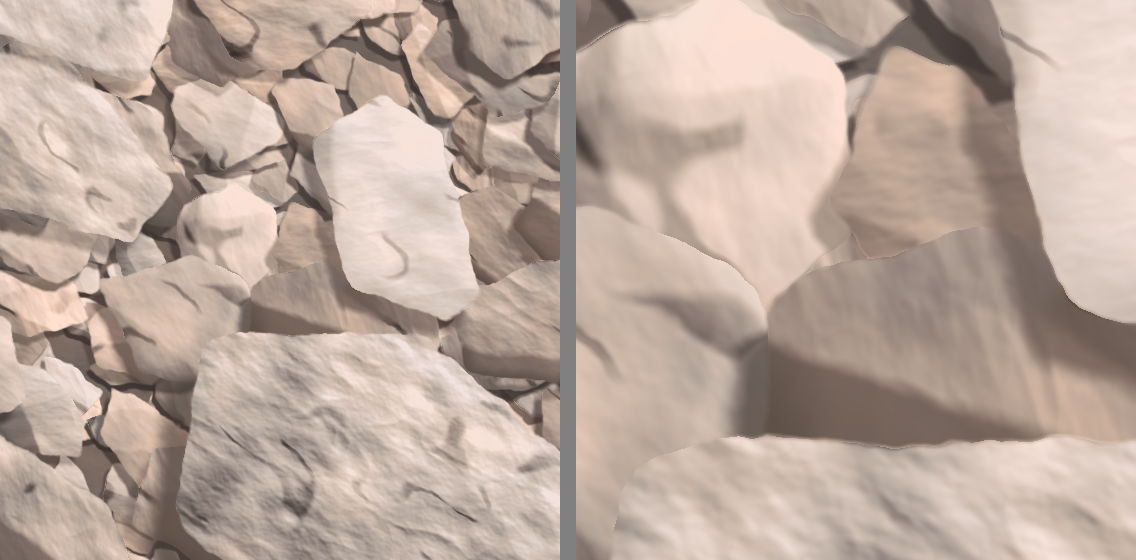
Left, the full canvas; right, a detail of the centre.
A Shadertoy shader for this texture:

```glsl
const float TAU = 6.2831853;
const int LAYERS = 3;
const float CELL_SIZE[3] = float[3](0.09, 0.165, 0.27);
const float KEEP_CHANCE[3] = float[3](1.0, 0.8, 0.6);
const vec2 LIGHT_DIR = vec2(0.6, 0.8);
const float STONE_ANGLE = -0.65;
const float ANGLE_SPREAD = 1.3;
const vec2 STONE_SQUASH = vec2(0.9, 1.35);
const float GROUND_TONE = 0.3;
const float SHADOW_REACH = 0.19;
const float SHADOW_DEPTH = 0.9;
const float EDGE_BLUR = 0.003;
const float RELIEF = 0.7;
const float RELIEF_STEP = 0.005;
const float STAIN_DEPTH = 0.55;
const float FOLD_DEPTH = 0.2;
const vec2 SLAB_CENTRE = vec2(0.80, 0.06);
const float SLAB_RADIUS = 0.46;

const vec3 GAP = vec3(0.23, 0.19, 0.19);
const vec3 SHADE = vec3(0.38, 0.33, 0.30);
const vec3 UMBER = vec3(0.56, 0.49, 0.46);
const vec3 TAUPE = vec3(0.70, 0.63, 0.58);
const vec3 SAND = vec3(0.82, 0.73, 0.67);
const vec3 BLUSH = vec3(0.91, 0.82, 0.77);
const vec3 COOL_TINT = vec3(0.97, 1.005, 1.03);
const vec3 WARM_TINT = vec3(1.03, 0.99, 0.96);

// What lies on top at a point
struct Surface { float tone; float warmth; float rough; vec2 seed; };

float hash(vec2 p) {
    vec3 h = fract(vec3(p.xyx) * 0.1031);
    h += dot(h, h.yzx + 33.33);
    return fract((h.x + h.y) * h.z);
}

float noise(vec2 p) {
    vec2 i = floor(p), f = fract(p);
    f = f * f * (3.0 - 2.0 * f);
    return mix(mix(hash(i), hash(i + vec2(1, 0)), f.x),
               mix(hash(i + vec2(0, 1)), hash(i + vec2(1, 1)), f.x), f.y);
}

float fbm(vec2 p) {
    float sum = 0.0, amp = 0.5;
    for (int i = 0; i < 4; i++) {
        sum += amp * noise(p);
        p = mat2(1.6, 1.2, -1.2, 1.6) * p + 7.3;
        amp *= 0.5;
    }
    return sum;
}

vec2 direction(float a) { return vec2(cos(a), sin(a)); }

float smoothMax(float a, float b, float k) {
    float h = max(k - abs(a - b), 0.0) / k;
    return max(a, b) + h * h * k * 0.25;
}

vec2 toAxes(vec2 v, float a) {
    vec2 u = direction(a);
    return vec2(dot(v, u), dot(v, vec2(-u.y, u.x)));
}

// Angular polygon with uneven sides
float stoneDistance(vec2 q, vec2 seed) {
    float d = -1.0;
    for (int i = 0; i < 6; i++) {
        vec2 s = seed + float(i) * vec2(3.7, 9.1);
        float a = TAU * (float(i) + 0.6 * hash(s)) / 6.0;
        d = smoothMax(d, dot(q, direction(a)) - mix(0.62, 1.0, hash(s + 41.0)), 0.08);
    }
    return d;
}

void paintStone(inout Surface surf, vec2 p, vec2 centre, float radius, vec2 seed, float rough) {
    vec2 v = (p - centre) / radius;
    if (dot(v, v) > 3.6) return;
    float angle = STONE_ANGLE + ANGLE_SPREAD * (hash(seed + 5.0) - 0.5);
    vec2 q = toAxes(v, angle) * STONE_SQUASH;

    // Cast shadow
    vec2 shadowQ = toAxes(v + LIGHT_DIR * SHADOW_REACH, angle) * STONE_SQUASH;
    float shadow = 1.0 - smoothstep(-0.05, 0.05, stoneDistance(shadowQ, seed));
    surf.tone *= 1.0 - SHADOW_DEPTH * shadow * mix(0.35, 1.0, hash(seed + 8.0));

    // Body with two planar facets and a lit rim
    float d = stoneDistance(q, seed);
    float blur = EDGE_BLUR / radius;
    float cover = 1.0 - smoothstep(-blur, blur, d);
    vec2 sideDir = direction(TAU * (0.62 + 0.3 * (hash(seed + 13.0) - 0.5)));
    vec2 topDir = direction(TAU * (0.15 + 0.4 * (hash(seed + 14.0) - 0.5)));
    float side = smoothstep(-0.04, 0.04, dot(v, sideDir) - mix(0.05, 0.55, hash(seed + 17.0)));
    float top = smoothstep(-0.04, 0.04, dot(v, topDir) - mix(0.1, 0.6, hash(seed + 18.0)));
    float rim = smoothstep(-0.2, 0.0, d) * dot(normalize(v + 1e-4), LIGHT_DIR);
    float tone = mix(0.6, 1.03, hash(seed + 21.0)) + 0.1 * dot(v, LIGHT_DIR);
    tone += 0.1 * top - mix(0.12, 0.34, hash(seed + 23.0)) * side + 0.1 * rim;
    surf.tone = mix(surf.tone, tone, cover);
    surf.warmth = mix(surf.warmth, hash(seed + 29.0), cover);
    if (cover > 0.5) { surf.seed = seed; surf.rough = rough; }
}

// Layered, wrinkled rock grain
float grainHeight(vec2 p, vec2 seed) {
    vec2 g = toAxes(p, STONE_ANGLE + 1.6 * (hash(seed + 33.0) - 0.5)) * vec2(14.0, 26.0);
    g += 37.0 * vec2(hash(seed + 35.0), hash(seed + 37.0));
    float ridge = 1.0 - abs(2.0 * noise(g + 1.5 * noise(g * 0.7)) - 1.0);
    return fbm(g * 1.4) + 0.4 * ridge;
}

vec3 rockColour(float tone) {
    float t = clamp(tone, 0.0, 1.15) * 5.0;
    vec3 c = mix(GAP, SHADE, min(t, 1.0));
    c = mix(c, UMBER, clamp(t - 1.0, 0.0, 1.0));
    c = mix(c, TAUPE, clamp(t - 2.0, 0.0, 1.0));
    c = mix(c, SAND, clamp(t - 3.0, 0.0, 1.0));
    return mix(c, BLUSH, max(t - 4.0, 0.0));
}

void mainImage(out vec4 fragColor, in vec2 fragCoord) {
    vec2 uv = fragCoord / min(iResolution.x, iResolution.y);
    vec2 p = uv + 0.026 * (vec2(fbm(uv * 17.0), fbm(uv * 17.0 + 50.0)) - 0.47);
    Surface surf = Surface(GROUND_TONE, 0.5, 1.0, vec2(1.0));

    // Small stones first, larger ones piled over them
    for (int layer = 0; layer < LAYERS; layer++) {
        float cell = CELL_SIZE[layer];
        vec2 home = floor(p / cell);
        for (int k = 0; k < 25; k++) {
            vec2 id = home + vec2(k % 5 - 2, k / 5 - 2);
            vec2 seed = id + 60.0 + 83.0 * float(layer);
            if (hash(seed) > KEEP_CHANCE[layer]) continue;
            vec2 jitter = vec2(hash(seed + 2.0), hash(seed + 3.0));
            float radius = cell * mix(0.52, 0.8, hash(seed + 4.0));
            paintStone(surf, p, (id + 0.2 + 0.6 * jitter) * cell, radius, seed,
                       mix(0.5, 1.3, hash(seed + 6.0)));
        }
    }
    paintStone(surf, p, SLAB_CENTRE, SLAB_RADIUS, vec2(311.0, 97.0), 1.6);

    // Surface relief, stains, folds and broken cracks
    float slope = grainHeight(uv, surf.seed) - grainHeight(uv + LIGHT_DIR * RELIEF_STEP, surf.seed);
    float stain = fbm(uv * 10.0 + surf.seed * 1.7) - 0.47;
    vec2 along = toAxes(p, STONE_ANGLE);
    float fold = noise(along * vec2(16.0, 38.0) + surf.seed * 1.3) - 0.5;
    float vein = abs(noise(along * vec2(8.0, 22.0) + surf.seed * 2.3) - 0.5);
    float crack = (1.0 - smoothstep(0.02, 0.09, vein)) * smoothstep(0.55, 0.75, noise(uv * 17.0 + surf.seed));
    float lit = smoothstep(0.2, 0.6, surf.tone);
    float detail = surf.rough * (RELIEF * slope + FOLD_DEPTH * fold) + STAIN_DEPTH * stain - 0.35 * crack;
    float tone = surf.tone + lit * detail;

    float warmth = clamp(surf.warmth + 1.2 * stain, 0.0, 1.0);
    fragColor = vec4(rockColour(tone) * mix(COOL_TINT, WARM_TINT, warmth), 1.0);
}
```
